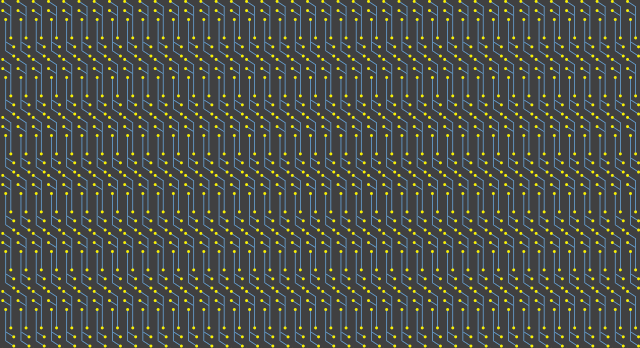
A Shadertoy shader for this pattern:

```glsl
const vec2 CELL = vec2(1152.0 / 42.0, 104.0);

float segmentDistance(vec2 p, vec2 a, vec2 b) {
    vec2 ab = b - a;
    return length(p - a - ab * clamp(dot(p - a, ab) / dot(ab, ab), 0.0, 1.0));
}

// Distance to a point that recurs in every cell
float padDistance(vec2 p, vec2 center) {
    vec2 offset = p - center;
    return length(offset - CELL * round(offset / CELL));
}

// One trace: slanted lead, long vertical run and side branch
float traceDistance(vec2 p) {
    float lead = segmentDistance(p, vec2(-9.9, 49.0), vec2(4.6, 39.5));
    float run = segmentDistance(p, vec2(4.6, 39.5), vec2(4.6, -16.5));
    float branch = segmentDistance(p, vec2(-9.9, 32.5), vec2(4.6, 23.5));
    return min(lead, min(run, branch));
}

float padsDistance(vec2 p) {
    float lead = padDistance(p, vec2(-9.9, 49.0));
    float run = padDistance(p, vec2(4.6, -16.5));
    float branch = padDistance(p, vec2(-9.9, 32.5));
    return min(lead, min(run, branch));
}

// Share of a pixel covered by a band, valid for sub-pixel widths
float bandCoverage(float d, float halfWidth, float pixel) {
    float outer = min(d + 0.5 * pixel, halfWidth);
    float inner = max(d - 0.5 * pixel, -halfWidth);
    return clamp((outer - inner) / pixel, 0.0, 1.0);
}

void mainImage(out vec4 fragColor, in vec2 fragCoord) {
    // 42 by 6 cells, each centred on its point of symmetry
    vec2 canvas = fragCoord / iResolution.xy * CELL * vec2(42.0, 6.0);
    vec2 p = mod(canvas - vec2(14.9, 52.5) + 0.5 * CELL, CELL) - 0.5 * CELL;
    float pixel = 6.0 * CELL.y / iResolution.y;

    // Each trace is paired with its half-turn copy
    float trace = min(traceDistance(p), traceDistance(-p));
    float pads = min(padsDistance(p), padsDistance(-p));

    vec3 color = vec3(0.25, 0.25, 0.255);
    color = mix(color, vec3(0.42, 0.68, 0.90), bandCoverage(trace, 0.65, pixel));
    color = mix(color, vec3(0.97, 0.94, 0.02), clamp(0.5 + (2.6 - pads) / pixel, 0.0, 1.0));
    fragColor = vec4(color, 1.0);
}
```
